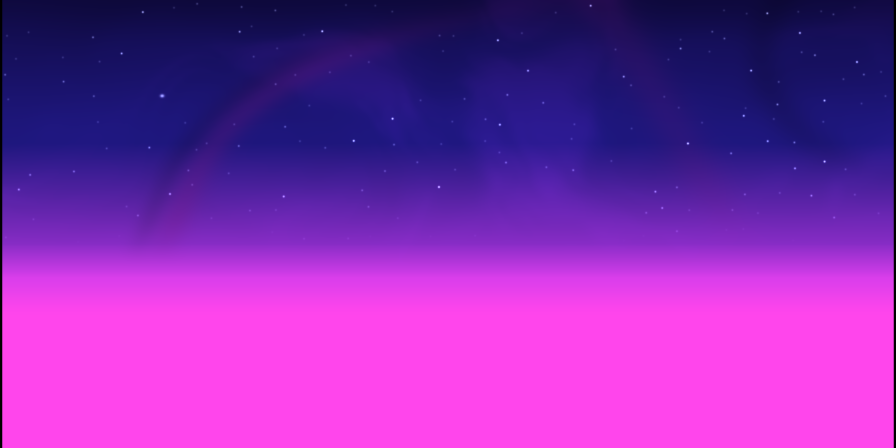
This background is drawn by a Shadertoy shader. Its source:

```glsl
// Starry indigo night sky with faint ribbons, melting into a magenta glow.

#define STAR_CELL 0.05
#define STAR_DENSITY 0.34
#define STAR_RADIUS 0.0024
#define RIBBON_STRENGTH 0.13
#define HAZE_STRENGTH 0.10
#define BORDER_WIDTH 0.0052

const vec3 ZENITH  = vec3(0.055, 0.035, 0.24);
const vec3 NIGHT   = vec3(0.085, 0.060, 0.36);
const vec3 INDIGO  = vec3(0.120, 0.090, 0.50);
const vec3 VIOLET  = vec3(0.390, 0.145, 0.68);
const vec3 ORCHID  = vec3(0.540, 0.175, 0.78);
const vec3 PURPLE  = vec3(0.840, 0.240, 0.92);
const vec3 MAGENTA = vec3(1.000, 0.270, 0.925);
const vec3 ROSE    = vec3(0.480, 0.080, 0.48);

float hash(vec2 p) {
    vec3 q = fract(vec3(p.xyx) * 0.1031);
    q += dot(q, q.yzx + 33.33);
    return fract((q.x + q.y) * q.z);
}

float noise(vec2 p) {
    vec2 i = floor(p), f = fract(p);
    f = f * f * (3.0 - 2.0 * f);
    return mix(mix(hash(i), hash(i + vec2(1, 0)), f.x),
               mix(hash(i + vec2(0, 1)), hash(i + vec2(1, 1)), f.x), f.y);
}

float fbm(vec2 p) {
    float sum = 0.0, amplitude = 0.5;
    for (int i = 0; i < 4; i++) {
        sum += amplitude * noise(p);
        p = p * 2.03 + 7.1;
        amplitude *= 0.5;
    }
    return sum;
}

// Vertical colour ramp, from the zenith down to the glow
vec3 skyGradient(float y) {
    vec3 color = mix(ZENITH, NIGHT, smoothstep(1.02, 0.88, y));
    color = mix(color, INDIGO, smoothstep(0.93, 0.68, y));
    color = mix(color, VIOLET, clamp((0.68 - y) / 0.15, 0.0, 1.0));
    color = mix(color, ORCHID, clamp((0.53 - y) / 0.08, 0.0, 1.0));
    color = mix(color, PURPLE, clamp((0.455 - y) / 0.075, 0.0, 1.0));
    return mix(color, MAGENTA, smoothstep(0.40, 0.29, y));
}

// Soft band around the curve x = center(y), corrected for its slope
float ribbon(float x, float center, float slope, float width) {
    float d = (x - center) / (width * sqrt(1.0 + slope * slope));
    return exp(-d * d);
}

// One jittered star per grid cell, mostly dim
float stars(vec2 p) {
    vec2 cell = floor(p / STAR_CELL);
    vec2 jitter = 0.15 + 0.7 * vec2(hash(cell + 11.3), hash(cell + 47.9));
    float d = length(p - (cell + jitter) * STAR_CELL) / STAR_RADIUS;
    float present = step(hash(cell + 83.1), STAR_DENSITY);
    float brightness = 0.15 + 0.75 * pow(hash(cell + 5.7), 5.0);
    return present * brightness * exp(-d * d);
}

void mainImage(out vec4 fragColor, in vec2 fragCoord) {
    vec2 p = fragCoord / iResolution.xy * vec2(2.0, 1.0);
    float nightMask = smoothstep(0.40, 0.62, p.y);
    vec3 color = skyGradient(p.y);

    // Drifting haze
    float haze = fbm(p * vec2(2.6, 3.4) + 3.0 * fbm(p * 1.4));
    color *= 1.0 + 2.0 * HAZE_STRENGTH * (haze - 0.47) * nightMask;
    color += ROSE * HAZE_STRENGTH * smoothstep(0.45, 0.75, haze) * nightMask;

    // Rosy ribbon on the left, with a dark lower rim
    float t = max(p.y - 0.44, 0.0);
    float leftCenter = 0.34 + 0.4 * t + 6.0 * t * t * t * t;
    float leftSlope = 0.4 + 24.0 * t * t * t;
    float leftFade = smoothstep(0.40, 0.52, p.y) * smoothstep(1.06, 0.80, p.y);
    float glow = ribbon(p.x, leftCenter + 0.025, leftSlope, 0.035);
    float rim = ribbon(p.x, leftCenter - 0.035, leftSlope, 0.025);
    color = mix(color, ROSE, 1.8 * RIBBON_STRENGTH * glow * leftFade);
    color *= 1.0 - 0.7 * RIBBON_STRENGTH * rim * leftFade;

    // Faint ribbon and dark fold on the right
    float s = p.y - 0.5;
    float rightCenter = 1.62 - 0.5 * s - 0.12 * s * s;
    float rightGlow = ribbon(p.x, rightCenter, 0.5 + 0.24 * s, 0.05);
    color = mix(color, ROSE, RIBBON_STRENGTH * rightGlow * nightMask);
    float bend = p.y - 0.88;
    float fold = ribbon(p.x, 1.70 + 2.8 * bend * bend, 5.6 * bend, 0.04);
    color *= 1.0 - RIBBON_STRENGTH * fold * smoothstep(0.58, 0.72, p.y);

    // Scattered stars and the brightest one
    float starLight = stars(p) * smoothstep(0.44, 0.60, p.y);
    float mainStar = length((p - vec2(0.362, 0.786)) * vec2(0.8, 1.0)) / 0.0036;
    starLight += 0.75 * exp(-mainStar * mainStar);
    color += vec3(0.75, 0.78, 0.95) * starLight;

    // Thin black side borders
    float edge = min(p.x, 2.0 - p.x);
    float soft = 1.0 / iResolution.x;
    color *= smoothstep(BORDER_WIDTH - soft, BORDER_WIDTH + soft, edge);

    fragColor = vec4(clamp(color, 0.0, 1.0), 1.0);
}
```
